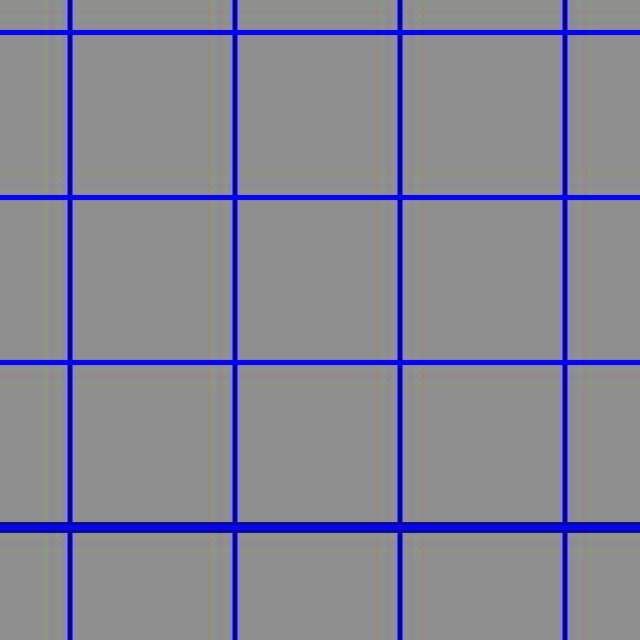
This pattern is drawn by a WebGL 1 fragment shader. Its source:

```glsl
precision highp float;

uniform vec2 u_resolution;

// Coverage of a band of the given half width, with a softened edge
float band(float dist, float halfWidth, float soft) {
  return 1.0 - smoothstep(halfWidth - soft, halfWidth + soft, dist);
}

// Extent of the faint tinted strip beside a line
float strip(float dist) {
  return band(dist, 0.042, 0.002);
}

// Layered colour ripples, closed by a thin olive seam at the far end
vec3 ripple(float dist, float phase) {
  vec3 broad = 0.017 * sin(320.0 * dist + phase + vec3(0.0, 2.2, 4.0));
  vec3 fine = 0.007 * sin(900.0 * dist + phase + vec3(4.0, 1.0, 2.0));
  float seam = exp(-pow((dist - 0.038) / 0.0022, 2.0));
  return strip(dist) * (broad + fine) + seam * vec3(0.005, 0.02, -0.07);
}

void main() {
  vec2 uv = gl_FragCoord.xy / u_resolution;
  float soft = max(0.0010, 0.6 / min(u_resolution.x, u_resolution.y));

  // Nearest grid line on each axis and signed distance to it
  vec2 cell = (uv - vec2(0.1094, 0.1758)) / 0.2578;
  vec2 index = floor(cell + 0.5);
  vec2 offset = (cell - index) * 0.2578;
  vec2 dist = abs(offset);

  // The tinted side drifts from one line to the next
  float sideX = offset.x < 0.0 ? step(index.x, 2.5) : step(1.5, index.x);
  float sideY = offset.y < 0.0 ? step(index.y, 1.5) : step(1.5, index.y);

  vec3 color = vec3(0.56);
  color += sideX * ripple(dist.x, index.x * 1.7);
  color += 0.7 * sideY * ripple(dist.y, index.y * 1.3 + 0.8);

  // Small flecks where two tinted strips overlap
  float overlap = sideX * sideY * strip(dist.x) * strip(dist.y);
  float fleck = sin(uv.x * 620.0) * sin(uv.y * 570.0 + index.x);
  color += overlap * fleck * vec3(-0.015, 0.01, 0.045);

  // Vertical lines: pale halo around a navy core
  float halo = band(dist.x, 0.0073, soft * 1.5);
  color = mix(color, vec3(0.51, 0.50, 0.98), halo);
  vec3 core = mix(vec3(0.03, 0.02, 0.48), vec3(0.09, 0.08, 0.66),
                  smoothstep(0.001, 0.004, dist.x));
  color = mix(color, core, band(dist.x, 0.0040, soft));

  // Horizontal lines: bright blue, the lowest one edged in navy
  float edged = 1.0 - step(0.5, index.y);
  color = mix(color, vec3(0.05, 0.04, 0.54), edged * band(dist.y, 0.0085, soft));
  color = mix(color, vec3(0.02, 0.01, 0.98), band(dist.y, 0.0040, soft));

  gl_FragColor = vec4(clamp(color, 0.0, 1.0), 1.0);
}
```
